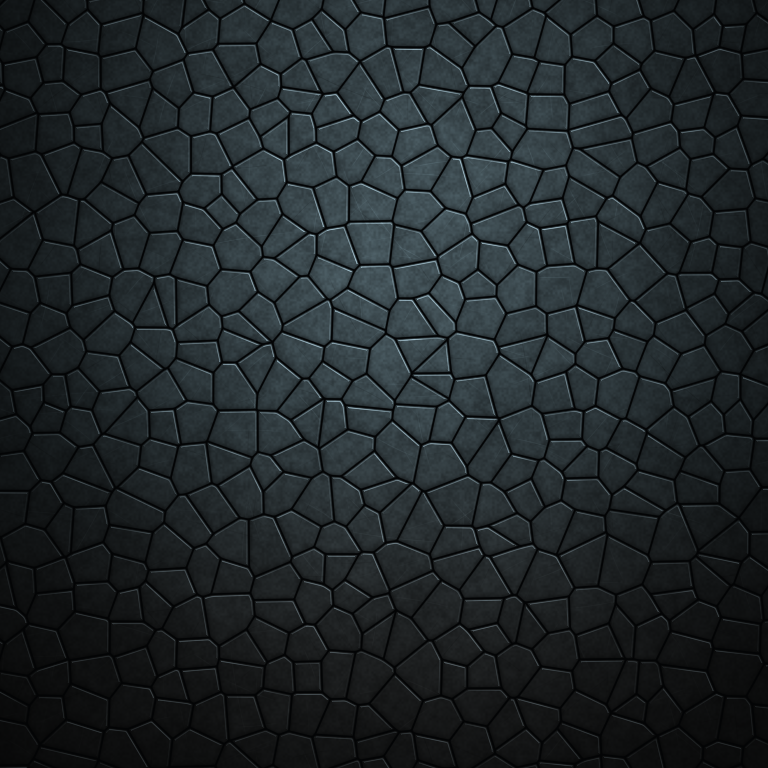
Reproduce this pattern procedurally as a Shadertoy shader.

```glsl
// Dark slate plates split by thin black grooves, under a soft spotlight.
// Voronoi cells give the plates; their edge distance drives groove, bevel and
// shade. Value noise and faint scratches wear the surface.

const float CELLS         = 21.5;            // plates across the canvas
const float JITTER        = 0.94;            // irregularity of the plates
const float CORNER        = 0.035;           // corner rounding, in cell units
const float GROOVE        = 0.0012;          // half width of a groove
const float BEVEL         = 0.0029;          // distance of the lit rim
const float RIM_WIDTH     = 0.0006;
const float SHADE_WIDTH   = 0.0030;          // soft shade beside a groove
const float SCRATCH_WIDTH = 0.0008;
const vec2  LIGHT_DIR     = vec2(0.45, 0.89);
const vec2  SPOT_CENTRE   = vec2(0.52, 0.68);
const vec2  SPOT_RADIUS   = vec2(0.42, 0.52);
const float AMBIENT       = 0.028;
const float SPOT_POWER    = 0.228;
const vec3  WARM_TINT     = vec3(1.0, 1.06, 1.08);
const vec3  SLATE_TINT    = vec3(1.0, 1.23, 1.32);
const vec3  RIM_TINT      = vec3(0.95, 1.09, 1.16);
const vec3  GROOVE_COLOR  = vec3(0.010, 0.015, 0.019);

// Integer hash of a lattice point, two values in 0..1
vec2 hash2(vec2 p) {
    uvec2 v = uvec2(ivec2(p)) * 1664525u + 1013904223u;
    v.x += v.y * 1664525u;
    v.y += v.x * 1664525u;
    v ^= v >> 16u;
    v.x += v.y * 1664525u;
    v.y += v.x * 1664525u;
    v ^= v >> 16u;
    return vec2(v & 0xffffu) / 65535.0;
}

float valueNoise(vec2 p) {
    vec2 i = floor(p), f = fract(p);
    f = f * f * (3.0 - 2.0 * f);
    float low  = mix(hash2(i).x, hash2(i + vec2(1, 0)).x, f.x);
    float high = mix(hash2(i + vec2(0, 1)).x, hash2(i + vec2(1, 1)).x, f.x);
    return mix(low, high, f.y);
}

float fbm(vec2 p) {
    float sum = 0.0, amp = 0.5;
    for (int i = 0; i < 4; i++) {
        sum += amp * valueNoise(p);
        p = mat2(1.6, 1.2, -1.2, 1.6) * p + 17.0;
        amp *= 0.5;
    }
    return sum;
}

float smoothMin(float a, float b, float k) {
    float h = max(k - abs(a - b), 0.0) / k;
    return min(a, b) - h * h * k * 0.25;
}

vec2 sitePoint(vec2 cell) {
    return cell + 0.5 + JITTER * (hash2(cell) - 0.5);
}

// Rounded distance to the plate edge; also the edge normal and the plate id
float plateEdge(vec2 p, out vec2 normal, out vec2 id) {
    vec2 base = floor(p), site = vec2(0.0);
    float nearest = 1e3, edge = 1e3, rounded = 1e3;
    id = base;
    normal = vec2(0.0, 1.0);
    for (int y = -2; y <= 2; y++)
    for (int x = -2; x <= 2; x++) {
        vec2 cell = base + vec2(x, y), s = sitePoint(cell);
        float d = distance(p, s);
        if (d < nearest) { nearest = d; site = s; id = cell; }
    }
    for (int y = -2; y <= 2; y++)
    for (int x = -2; x <= 2; x++) {
        vec2 cell = id + vec2(x, y);
        if (cell == id) continue;
        vec2 other = sitePoint(cell), n = normalize(other - site);
        float d = dot(0.5 * (site + other) - p, n);
        if (d < edge) { edge = d; normal = n; }
        rounded = smoothMin(rounded, d, CORNER);
    }
    return rounded;
}

// One faint line segment per lattice square, in several layers
float scratches(vec2 p, float px) {
    float sum = 0.0, width = max(SCRATCH_WIDTH, px);
    for (int i = 0; i < 6; i++) {
        float scale = 5.0 + 2.0 * float(i);
        vec2 q = p * scale + 7.3 * float(i), cell = floor(q);
        vec2 rnd = hash2(cell + 91.0 * float(i + 1));
        float angle = 6.2832 * rnd.x;
        vec2 dir = vec2(cos(angle), sin(angle));
        vec2 r = fract(q) - 0.5 - 0.12 * (rnd.yx - 0.5);
        float along = abs(dot(r, dir));
        float across = abs(dot(r, vec2(-dir.y, dir.x)) + 0.12 * along * along) / scale;
        float fade = 1.0 - smoothstep(0.15, 0.42, along);
        sum += (rnd.y - 0.4) * fade * (1.0 - smoothstep(0.0, width, across)) * SCRATCH_WIDTH / width;
    }
    return sum;
}

void mainImage(out vec4 fragColor, in vec2 fragCoord) {
    vec2 uv = fragCoord / iResolution.y;
    vec2 frame = fragCoord / iResolution.xy;
    float px = 1.0 / iResolution.y;
    vec2 normal, id;
    float edge = plateEdge(uv * CELLS, normal, id) / CELLS;

    // Spotlight and tint, cooler towards the top
    vec2 away = (frame - SPOT_CENTRE) / SPOT_RADIUS;
    float spot = exp(-dot(away, away));
    vec3 tint = mix(WARM_TINT, SLATE_TINT, smoothstep(0.05, 0.5, frame.y));
    vec3 color = tint * (AMBIENT + SPOT_POWER * spot);

    // Worn surface
    float wear = 0.28 * (fbm(uv * 9.0) - 0.47) + 0.36 * (fbm(uv * 90.0) - 0.47);
    float grain = 0.20 * (valueNoise(uv * 330.0) - 0.5);
    float plateTone = 0.08 * (hash2(id + 313.0).x - 0.5);
    color *= 1.0 + wear + grain + plateTone + 0.5 * scratches(uv, px);

    // Lit rim on edges facing the light, soft shade on the others
    float facing = dot(normal, LIGHT_DIR);
    float shade = exp(-max(edge - GROOVE, 0.0) / SHADE_WIDTH);
    color *= 1.0 - shade * mix(0.38, 0.08, smoothstep(-0.6, 0.6, facing));
    float rim = 1.0 - smoothstep(0.0, RIM_WIDTH + 0.6 * px, abs(edge - BEVEL));
    rim *= smoothstep(0.1, 0.85, facing) * (0.4 + 1.1 * valueNoise(uv * 30.0));
    color += RIM_TINT * rim * (0.07 + 0.24 * spot);

    // Groove
    float plate = smoothstep(GROOVE - 0.7 * px, GROOVE + 0.7 * px, edge);
    fragColor = vec4(mix(GROOVE_COLOR, color, plate), 1.0);
}
```
